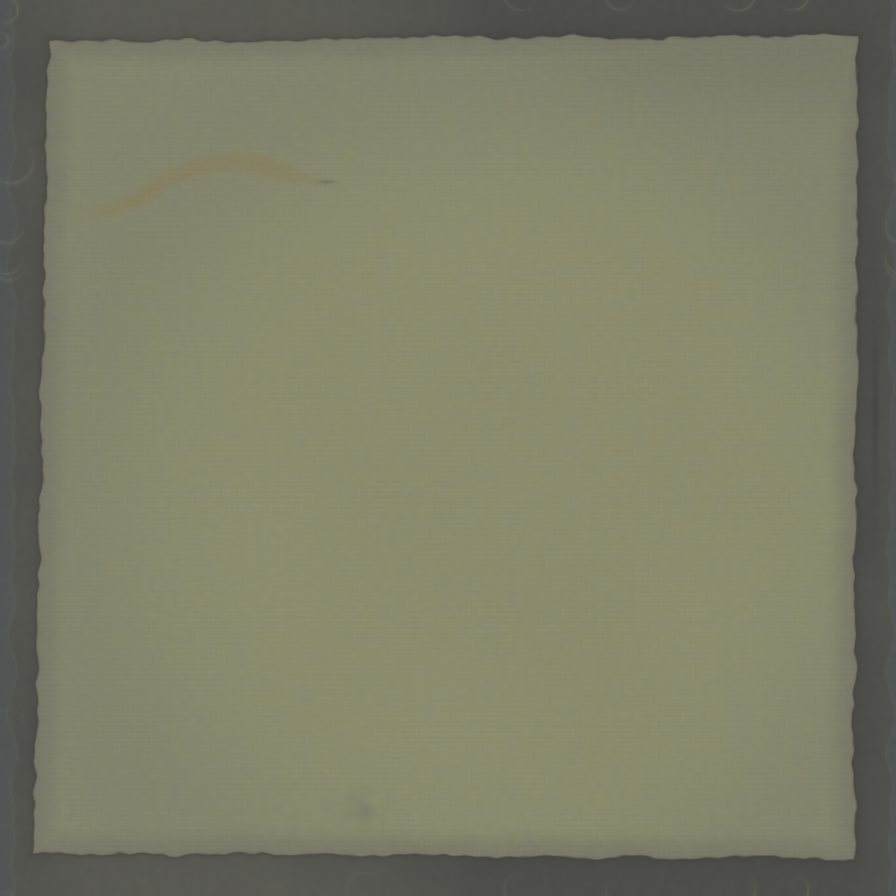
Give the GLSL for this texture, as a Shadertoy shader.

```glsl
const vec3 CLOTH_WARM = vec3(0.547, 0.546, 0.430);
const vec3 CLOTH_COOL = vec3(0.510, 0.515, 0.425);
const vec3 CLOTH_DIM = vec3(0.455, 0.460, 0.400);
const vec3 TRAY_DARK = vec3(0.305, 0.308, 0.290);
const vec3 TRAY_LIGHT = vec3(0.350, 0.352, 0.325);
const vec3 FILM = vec3(0.325, 0.340, 0.345);
const vec3 STAIN = vec3(0.530, 0.490, 0.350);
const vec3 RIM = vec3(0.285, 0.265, 0.235);
const vec3 GLINT = vec3(0.46, 0.46, 0.38);
const vec2 WARM_CENTER = vec2(0.55, 0.44);
const float THREADS = 172.0;
const float WEAVE_DEPTH = 0.007;
const float EDGE_SOFT = 0.0016;
const int BUBBLES = 14;
const float TAU = 6.2831853;

vec2 hash2(vec2 p) {
    vec3 q = fract(p.xyx * vec3(0.1031, 0.1030, 0.0973));
    q += dot(q, q.yzx + 33.33);
    return fract((q.xx + q.yz) * q.zy);
}

float corner(vec2 cell, vec2 offset, vec2 period) {
    float angle = TAU * hash2(mod(cell, period) + 7.0).x;
    return dot(vec2(cos(angle), sin(angle)), offset);
}

// Gradient noise that wraps over the unit square for whole periods
float noise(vec2 uv, vec2 period) {
    vec2 p = uv * period, i = floor(p), f = p - i;
    vec2 u = f * f * f * (f * (f * 6.0 - 15.0) + 10.0);
    vec2 e = vec2(1.0, 0.0);
    float low = mix(corner(i, f, period), corner(i + e, f - e, period), u.x);
    float high = mix(corner(i + e.yx, f - e.yx, period), corner(i + 1.0, f - 1.0, period), u.x);
    return mix(low, high, u.y);
}

vec2 wrapDelta(vec2 a, vec2 b) {
    return fract(a - b + 0.5) - 0.5;
}

// Positive inside the slightly skewed, frayed cloth
float clothDistance(vec2 p) {
    float left = p.x - mix(0.036, 0.056, p.y);
    float right = mix(0.953, 0.958, p.y) - p.x;
    float bottom = p.y - mix(0.048, 0.040, p.x);
    float top = mix(0.954, 0.960, p.x) - p.y;
    float fray = 0.005 * noise(p, vec2(13.0)) + 0.004 * noise(p, vec2(57.0));
    return min(min(left, right), min(bottom, top)) + fray;
}

float blot(vec2 p, vec2 center, vec2 size) {
    vec2 q = (p - center) / size;
    return exp(-dot(q, q));
}

vec3 clothColor(vec2 p, float d) {
    // Broad light falloff
    float mottle = noise(p, vec2(5.0));
    float r = length(p - WARM_CENTER) + 0.05 * mottle;
    vec3 color = mix(CLOTH_WARM, CLOTH_COOL, smoothstep(0.28, 0.53, r));
    float dim = 0.75 * (1.0 - smoothstep(0.0, 0.035, d));
    dim = max(dim, 0.75 * blot(p, vec2(0.88, 0.95), vec2(0.24, 0.07)));
    color = mix(color, CLOTH_DIM, dim);

    // Streak and faint water mark
    float path = 0.765 + 0.053 * smoothstep(0.11, 0.24, p.x) - 0.022 * smoothstep(0.27, 0.37, p.x);
    float along = smoothstep(0.05, 0.17, p.x) * (1.0 - smoothstep(0.30, 0.375, p.x));
    float width = 0.003 + 0.010 * along;
    float across = 1.0 - smoothstep(0.4, 1.2, abs(p.y - path + 0.006 * noise(p, vec2(24.0))) / width);
    color = mix(color, STAIN, 0.55 * across * sqrt(along));
    color -= 0.07 * blot(p, vec2(0.364, 0.797), vec2(0.010, 0.002));
    float mark = blot(p, vec2(0.406, 0.097), vec2(0.025, 0.022));
    color = mix(color, CLOTH_DIM, mark * (0.25 + 0.5 * noise(p, vec2(70.0))));

    // Woven threads and uneven dye
    vec2 bend = 0.12 * vec2(noise(p, vec2(6.0, 9.0)), noise(p, vec2(9.0, 6.0)));
    vec2 thread = cos(TAU * (p * THREADS + bend));
    float wear = 0.75 + 0.7 * noise(p, vec2(19.0));
    color += WEAVE_DEPTH * wear * (0.7 * thread.y + 0.45 * thread.x);
    color += vec3(0.006, 0.003, -0.014) * noise(p, vec2(43.0, 61.0));
    return color + 0.008 * noise(p, vec2(120.0)) + 0.008 * mottle;
}

vec3 trayColor(vec2 p, float d) {
    // Uneven grey ground with a dull shadow beside the cloth
    float light = 0.28 + 0.9 * sin(TAU * p.x) + 0.7 * noise(p, vec2(4.0)) + 0.25 * noise(p, vec2(17.0));
    vec3 color = mix(TRAY_DARK, TRAY_LIGHT, clamp(light, 0.0, 1.0));
    color -= 0.025 * exp(-abs(d) / 0.008);
    color -= 0.030 * blot(p, vec2(0.977, 0.535), vec2(0.004, 0.09));

    // Wavy wet film along the side
    float side = wrapDelta(p, vec2(0.004, 0.0)).x;
    float film = 0.010 + 0.012 * noise(p, vec2(8.0, 22.0)) - abs(side);
    color = mix(color, FILM, 0.6 * smoothstep(-0.002, 0.002, film));
    color += 0.02 * exp(-abs(film) / 0.0015);

    // Bubbles lit on one side, scattered around the rim
    for (int i = 0; i < BUBBLES; i++) {
        vec2 h = hash2(vec2(float(i) + 3.0, 17.0));
        vec2 center = i % 2 == 0 ? vec2(0.012 * h.y, h.x) : vec2(h.x, 0.012 * h.y);
        vec2 q = wrapDelta(p, center);
        float radius = mix(0.008, 0.026, h.y);
        float ring = exp(-abs(length(q) - radius) / 0.0015);
        float facing = 0.5 + 0.5 * cos(atan(q.y, q.x) - TAU * h.x);
        color = mix(color, GLINT, 0.55 * h.x * ring * facing * facing);
    }
    return color + 0.008 * noise(p, vec2(90.0));
}

void mainImage(out vec4 fragColor, in vec2 fragCoord) {
    vec2 p = fragCoord / iResolution.xy;
    float d = clothDistance(p);
    float soft = max(EDGE_SOFT, 0.75 / iResolution.y);
    vec3 color = mix(trayColor(p, d), clothColor(p, d), smoothstep(-soft, soft, d));
    color = mix(color, RIM, 0.5 * exp(-abs(d + 0.001) / 0.0013));
    fragColor = vec4(color, 1.0);
}
```
